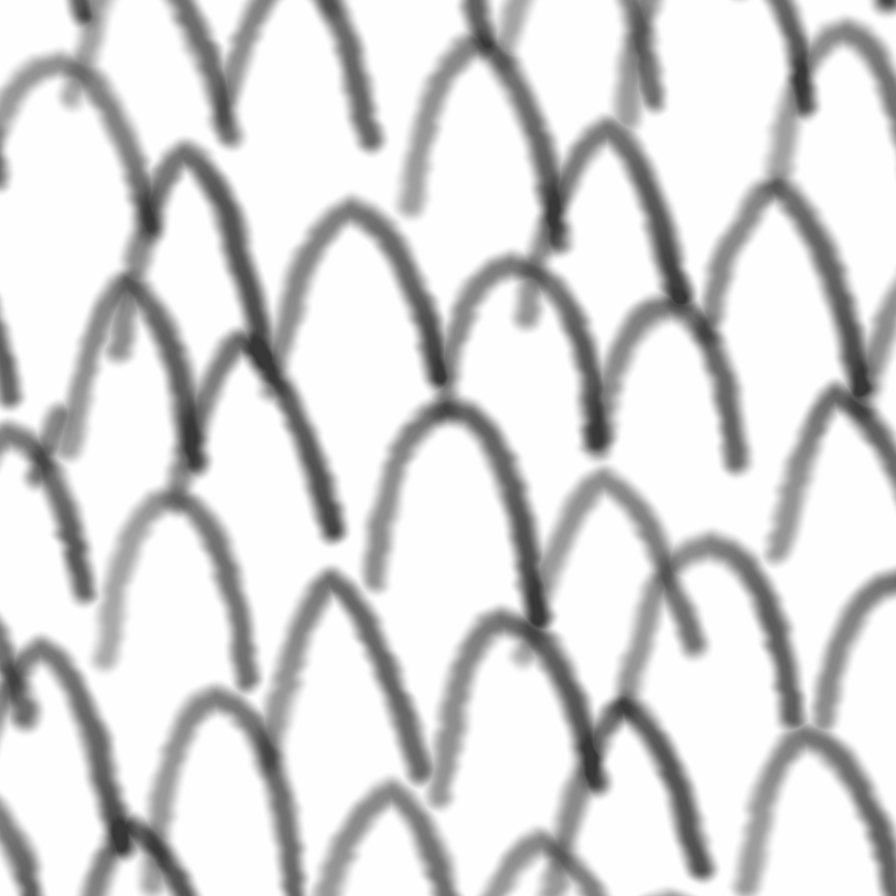
This pattern is drawn by a Shadertoy shader. Its source:

```glsl
// Overlapping hand-drawn scales: soft grey brush arches on white paper.

const vec2 STEP_ACROSS = vec2(0.175, -0.070);  // lattice of arch tips
const vec2 STEP_DOWN = vec2(-0.110, -0.165);
const float TIP_JITTER = 0.34;
const float MISSING_SHARE = 0.05;
const float DASH_SHARE = 0.16;
const vec2 LEFT_LEG = vec2(-0.080, -0.185);    // tip to foot
const vec2 RIGHT_LEG = vec2(0.092, -0.205);
const float SIZE_VARIATION = 0.36;
const float STROKE_CORE = 0.002;               // fully inked radius
const float STROKE_EDGE = 0.0235;              // radius where ink ends
const float LEFT_INK = 0.47;
const float RIGHT_INK = 0.58;
const float OVERLAP_INK = 0.35;
const float WOBBLE = 0.0035;
const float BRISTLE = 0.0022;
const float PAPER = 0.995;
const int SEGMENTS = 6;

float hash(vec2 p) {
    vec3 q = fract(vec3(p.xyx) * 0.1031);
    q += dot(q, q.yzx + 33.33);
    return fract((q.x + q.y) * q.z);
}

vec2 hash2(vec2 p) {
    return vec2(hash(p + 17.3), hash(p + 61.7));
}

float noise(vec2 p) {
    vec2 i = floor(p), f = fract(p);
    f = f * f * (3.0 - 2.0 * f);
    return mix(mix(hash(i), hash(i + vec2(1, 0)), f.x),
               mix(hash(i + vec2(0, 1)), hash(i + vec2(1, 1)), f.x), f.y);
}

// Distance to a segment, and the position along it from 0 to 1
vec2 segment(vec2 p, vec2 a, vec2 b) {
    vec2 ab = b - a;
    float t = clamp(dot(p - a, ab) / dot(ab, ab), 0.0, 1.0);
    return vec2(length(p - a - ab * t), t);
}

float brush(float d) {
    return 1.0 - smoothstep(STROKE_CORE, STROKE_EDGE, d);
}

// One curved leg from the tip at the origin; ink changes towards the foot
float leg(vec2 p, vec2 foot, float roundness, float tipInk, float footInk) {
    vec2 bend = foot * vec2(roundness, 0.16 - 0.16 * roundness);
    vec2 start = vec2(0.0);
    float ink = 0.0;
    for (int i = 1; i <= SEGMENTS; i++) {
        float t = float(i) / float(SEGMENTS);
        vec2 end = 2.0 * t * (1.0 - t) * bend + t * t * foot;
        vec2 s = segment(p, start, end);
        float along = (float(i) - 1.0 + s.y) / float(SEGMENTS);
        ink = max(ink, brush(s.x) * mix(tipInk, footInk, along));
        start = end;
    }
    return ink;
}

// Two legs with their own length, width and pressure
float arch(vec2 p, vec2 cell) {
    vec2 leftSize = 1.0 + SIZE_VARIATION * (hash2(cell + 3.1) - 0.5);
    vec2 rightSize = 1.0 + SIZE_VARIATION * (hash2(cell + 8.4) - 0.5);
    float roundness = mix(0.45, 0.88, hash(cell + 5.9));
    float pressure = mix(0.88, 1.12, hash(cell + 2.6));
    float left = leg(p, LEFT_LEG * leftSize, roundness,
                     LEFT_INK * 1.08, LEFT_INK * 0.80);
    float right = leg(p, RIGHT_LEG * rightSize, roundness,
                      RIGHT_INK * 0.90, RIGHT_INK * 1.08);
    return pressure * max(left, right);
}

// Short stray stroke beside a tip
float dash(vec2 p, vec2 cell) {
    vec2 middle = vec2(0.035, -0.02) + 0.03 * hash2(cell + 9.2);
    vec2 reach = vec2(0.012, 0.034);
    return LEFT_INK * brush(segment(p, middle - reach, middle + reach).x);
}

float layer(float below, float ink) {
    return max(below, ink) + OVERLAP_INK * min(below, ink);
}

void mainImage(out vec4 fragColor, in vec2 fragCoord) {
    vec2 p = fragCoord / iResolution.y;

    // Unsteady hand and faint bristle steps
    p += WOBBLE * (vec2(noise(p * 17.0), noise(p * 17.0 + 40.0)) - 0.5) * 2.0;
    p.x += BRISTLE * (noise(p * vec2(35.0, 90.0)) - 0.5) * 2.0;

    mat2 lattice = mat2(STEP_ACROSS, STEP_DOWN);
    vec2 home = floor(inverse(lattice) * p);
    float ink = 0.0;
    for (int j = -2; j <= 1; j++) {
        for (int i = -2; i <= 1; i++) {
            vec2 cell = home + vec2(i, j);
            vec2 tip = lattice * (cell + 0.5 + TIP_JITTER * (hash2(cell) - 0.5));
            if (hash(cell + 12.8) > MISSING_SHARE)
                ink = layer(ink, arch(p - tip, cell));
            if (hash(cell + 24.5) < DASH_SHARE)
                ink = layer(ink, dash(p - tip, cell));
        }
    }

    // Uneven pressure over the sheet
    ink *= 0.90 + 0.20 * noise(p * 13.0 + 7.0);
    fragColor = vec4(vec3(PAPER * (1.0 - min(ink, 0.78))), 1.0);
}
```
